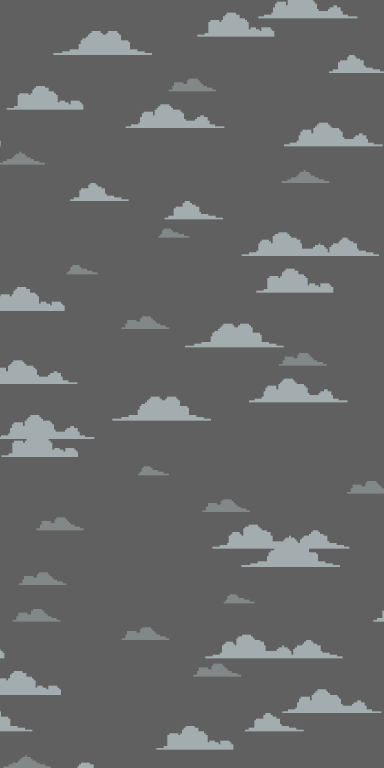
Write a Shadertoy shader that draws this pattern.

```glsl
// Flat-based pixel clouds, bright and dim, scattered over a plain grey sky.
// Each cell of a jittered grid picks a cloud shape built from puffs and a wedge;
// the shapes are snapped to a coarse sprite grid and supersampled.

const float CANVAS_WIDTH = 384.0;            // cloud units across the canvas
const vec2 CELL = vec2(128.0, 384.0 / 7.0);  // one cloud per cell
const float LEVELS = 3.0;                    // baselines per cell
const float SPRITE_PIXEL = 128.0 / 70.0;
const int SAMPLES = 3;

const vec3 SKY = vec3(0.378);
const vec3 DIM_CLOUD = vec3(0.51, 0.53, 0.53);
const vec3 BRIGHT_CLOUD = vec3(0.64, 0.68, 0.69);

float hash(vec2 p, float seed) {
    return fract(sin(dot(p, vec2(12.9898, 78.233)) + seed * 37.719) * 43758.5);
}

// Round-topped column standing on the baseline
float puff(vec2 p, float x, float top, float radius) {
    return length(vec2(p.x - x, max(p.y - top + radius, 0.0))) - radius;
}

// Low triangle from x = 0 to width that forms the thin tails
float wedge(vec2 p, float peak, float width, float height) {
    return p.y - height * min(p.x / peak, (width - p.x) / (width - peak));
}

float smallCloud(vec2 p) {
    float d = wedge(p, 25.0, 64.0, 10.0);
    d = min(d, puff(p, 17.0, 13.0, 6.0));
    d = min(d, puff(p, 26.0, 18.0, 6.0));
    return min(d, puff(p, 33.0, 14.0, 4.5));
}

float mediumCloud(vec2 p) {
    float d = wedge(p, 37.0, 83.0, 11.0);
    d = min(d, puff(p, 20.0, 17.0, 7.0));
    d = min(d, puff(p, 37.0, 24.0, 10.0));
    d = min(d, puff(p, 47.0, 18.0, 7.0));
    d = min(d, puff(p, 59.0, 9.0, 6.0));
    return min(d, puff(p, 72.0, 10.0, 7.0));
}

float largeCloud(vec2 p) {
    float d = wedge(p, 43.0, 107.0, 12.0);
    d = min(d, puff(p, 26.0, 17.0, 7.0));
    d = min(d, puff(p, 43.0, 24.0, 10.0));
    d = min(d, puff(p, 55.0, 18.0, 7.0));
    return min(d, puff(p, 80.0, 12.0, 8.0));
}

float twinCloud(vec2 p) {
    float d = wedge(p, 55.0, 107.0, 12.0);
    d = min(d, puff(p, 37.0, 17.0, 7.0));
    d = min(d, puff(p, 46.0, 24.0, 9.0));
    d = min(d, puff(p, 63.0, 24.0, 9.0));
    return min(d, puff(p, 74.0, 15.0, 7.0));
}

// Bright shapes, centred on x = 0
float brightCloud(vec2 p, float pick) {
    if (pick < 0.32) return smallCloud(p + vec2(32.0, 0.0));
    if (pick < 0.58) return mediumCloud(p + vec2(41.0, 0.0));
    if (pick < 0.80) return largeCloud(p + vec2(53.0, 0.0));
    if (pick < 0.92) return twinCloud(p + vec2(53.0, 0.0));
    p.x += 72.0;
    return min(largeCloud(p), smallCloud(p - vec2(80.0, 0.0)));
}

// Dim shapes, centred on x = 0: double hump, short hump, long hump
float dimCloud(vec2 p, float pick) {
    if (pick < 0.45) {
        p.x += 27.0;
        float humps = min(puff(p, 14.0, 10.0, 7.0), puff(p, 28.0, 13.0, 8.0));
        return min(wedge(p, 28.0, 54.0, 10.0), humps);
    }
    if (pick < 0.75) {
        p.x += 18.0;
        return min(wedge(p, 12.0, 36.0, 8.0), puff(p, 11.0, 10.0, 6.0));
    }
    p.x += 26.0;
    return min(wedge(p, 25.0, 52.0, 10.0), puff(p, 25.0, 12.0, 7.0));
}

// Anchor of a cell's cloud; neighbours in a row never share a baseline
vec2 cloudAnchor(vec2 cell) {
    float stride = 1.0 + step(0.5, hash(vec2(cell.y, 3.0), 1.0));
    float offset = floor(hash(vec2(cell.y, 5.0), 2.0) * LEVELS);
    float level = mod(stride * cell.x + offset, LEVELS);
    float shift = 0.5 + 0.8 * (hash(cell, 3.0) - 0.5);
    return (cell + vec2(shift, level / LEVELS)) * CELL;
}

vec3 cloudScene(vec2 p) {
    vec3 color = SKY;
    vec2 home = floor(p / CELL);
    for (int j = -1; j <= 0; j++)
    for (int i = -1; i <= 1; i++) {
        vec2 cell = home + vec2(i, j);
        vec2 q = p - cloudAnchor(cell);
        q = (floor(q / SPRITE_PIXEL) + 0.5) * SPRITE_PIXEL;
        if (q.y < 0.0) continue;
        float pick = hash(cell, 4.0);
        if (hash(cell, 5.0) > 0.35) {
            if (brightCloud(q, pick) < 0.0) color = BRIGHT_CLOUD;
        } else if (color == SKY && dimCloud(q, pick) < 0.0) color = DIM_CLOUD;
    }
    return color;
}

void mainImage(out vec4 fragColor, in vec2 fragCoord) {
    vec3 total = vec3(0.0);
    for (int k = 0; k < SAMPLES * SAMPLES; k++) {
        vec2 jitter = (vec2(k % SAMPLES, k / SAMPLES) + 0.5) / float(SAMPLES) - 0.5;
        total += cloudScene((fragCoord + jitter) / iResolution.x * CANVAS_WIDTH);
    }
    fragColor = vec4(total / float(SAMPLES * SAMPLES), 1.0);
}
```
